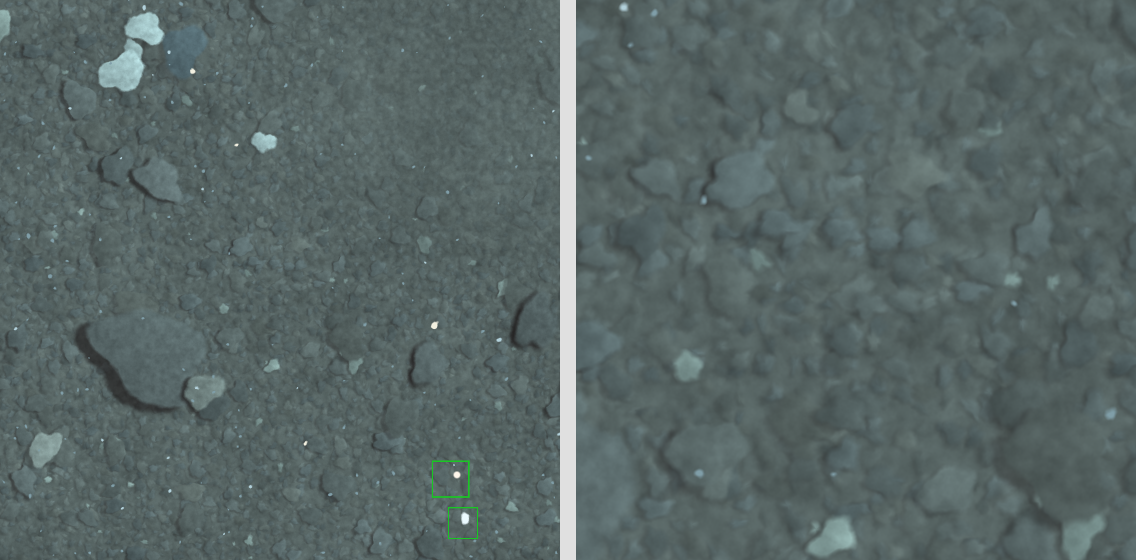
Left, the full canvas; right, a detail of the centre.
Give the GLSL for this texture, as a WebGL 1 fragment shader.

```glsl
precision highp float;
uniform vec2 u_resolution;

float hash(vec2 p) {
  vec3 q = fract(p.xyx * vec3(0.1031, 0.1030, 0.0973));
  q += dot(q, q.yzx + 33.33);
  return fract((q.x + q.y) * q.z);
}

float noise(vec2 p) {
  vec2 i = floor(p), f = fract(p);
  f = f * f * (3.0 - 2.0 * f);
  return mix(mix(hash(i), hash(i + vec2(1, 0)), f.x),
             mix(hash(i + vec2(0, 1)), hash(i + vec2(1, 1)), f.x), f.y);
}

float fbm(vec2 p) {
  float sum = 0.0, amp = 0.5;
  for (int i = 0; i < 4; i++) {
    sum += amp * noise(p);
    p = mat2(1.6, 1.2, -1.2, 1.6) * p + 7.3;
    amp *= 0.5;
  }
  return sum;
}

// Signed distance to a lumpy, stretched outline
float outline(vec2 d, float r, float seed) {
  float turn = seed * 6.283;
  float c = cos(turn), s = sin(turn);
  d = mat2(c, s, -s, c) * d * vec2(0.88, 1.2);
  float a = atan(d.y, d.x + 1e-5);
  return length(d) - r * (1.0 + 0.13 * sin(3.0 * a + seed * 40.0) + 0.08 * sin(5.0 * a + seed * 91.0));
}

// Lit from the right, so the shadow falls to the lower left
vec3 addRock(vec3 col, vec2 d, float r, float seed, vec3 tone, float shade, float soft) {
  if (length(d) > r * 2.2 + soft * 2.0) return col;
  float shadow = smoothstep(soft * 1.5, -soft * 1.5, outline(d + vec2(0.26, 0.10) * r, r, seed));
  float body = smoothstep(soft, -soft, outline(d, r, seed));
  float light = 1.0 + 0.10 * dot(d / r, vec2(0.8, 0.45));
  col = mix(col, vec3(0.15, 0.145, 0.145), shadow * shade);
  return mix(col, tone * light, body * 0.92);
}

vec3 addGrains(vec3 col, vec2 p, float cells, float density, float shade, float paleShare) {
  vec2 g = p * cells, cell = floor(g);
  for (int y = -1; y <= 1; y++) {
    for (int x = -1; x <= 1; x++) {
      vec2 id = cell + vec2(x, y) + cells * 3.0;
      if (hash(id) > density) continue;
      float seed = hash(id + 17.0), kind = hash(id + 41.0);
      vec2 jitter = vec2(hash(id + 5.0), hash(id + 9.0)) - 0.5;
      vec2 d = g - (id - cells * 3.0 + 0.5 + 0.7 * jitter);
      float r = mix(0.2, 0.45, hash(id + 63.0));
      vec3 tone = vec3(0.352, 0.412, 0.410) * (0.89 + 0.22 * kind);
      tone += vec3(-0.012, 0.004, 0.024) * (seed - 0.4);
      if (kind > 1.0 - paleShare) tone = vec3(0.47, 0.57, 0.56) * (0.9 + 0.3 * seed);
      col = addRock(col, d, r, seed, tone, shade * (0.5 + 0.7 * seed), 0.0026 * cells);
    }
  }
  return col;
}

vec3 addGlints(vec3 col, vec2 p, float cells, float density, float size, vec3 tone) {
  vec2 g = p * cells, id = floor(g) + 300.0;
  if (hash(id) > density) return col;
  vec2 centre = 0.25 + 0.5 * vec2(hash(id + 3.0), hash(id + 8.0));
  float r = size * (0.5 + hash(id + 21.0));
  float d = length(fract(g) - centre) / cells;
  return mix(col, tone, smoothstep(r + 0.0015, r - 0.0015, d));
}

float frame(vec2 p, vec2 centre, vec2 halfSize) {
  vec2 q = abs(p - centre) - halfSize;
  return smoothstep(0.0018, 0.0006, abs(max(q.x, q.y)));
}

void main() {
  vec2 uv = gl_FragCoord.xy / u_resolution;
  vec2 p = uv + 0.010 * (vec2(fbm(uv * 60.0), fbm(uv * 60.0 + 50.0)) - 0.47);

  // Soil, from fine grit to loose stones
  vec3 dust = vec3(0.345, 0.400, 0.395);
  vec3 col = dust * (0.92 + 0.16 * fbm(uv * 30.0));
  col = addGrains(col, p, 75.0, 0.80, 0.30, 0.012);
  col = addGrains(col, p + 0.37, 46.0, 0.60, 0.36, 0.010);
  col = addGrains(col, p + 0.71, 27.0, 0.34, 0.42, 0.025);
  col = addGrains(col, p + 0.13, 14.0, 0.16, 0.55, 0.03);

  // Smooth dusty patch at the upper right
  float patchMask = smoothstep(0.48, 0.12, length((uv - vec2(0.90, 0.84)) * vec2(0.9, 1.1)));
  col = mix(col, dust * 1.02, 0.6 * patchMask);

  // Prominent rocks
  vec3 grey = vec3(0.355, 0.42, 0.425), pale = vec3(0.53, 0.62, 0.61), white = vec3(0.66, 0.80, 0.81);
  col = addRock(col, p - vec2(0.270, 0.365), 0.092, 0.10, grey, 0.75, 0.005);
  col = addRock(col, p - vec2(0.328, 0.911), 0.042, 0.32, vec3(0.32, 0.41, 0.44), 0.25, 0.004);
  col = addRock(col, p - vec2(0.238, 0.912), 0.016, 0.15, white * 0.9, 0.1, 0.003);
  col = addRock(col, p - vec2(0.260, 0.948), 0.030, 0.07, white, 0.2, 0.003);
  col = addRock(col, p - vec2(0.218, 0.872), 0.037, 0.93, white, 0.2, 0.003);
  col = addRock(col, p - vec2(0.471, 0.746), 0.019, 0.55, white * 0.93, 0.2, 0.003);
  col = addRock(col, p - vec2(0.365, 0.303), 0.033, 0.44, pale * 0.87, 0.8, 0.004);
  col = addRock(col, p - vec2(0.080, 0.200), 0.029, 0.86, pale, 0.3, 0.003);
  col = addRock(col, p - vec2(0.285, 0.680), 0.039, 0.61, grey * 1.14, 0.7, 0.004);
  col = addRock(col, p - vec2(0.960, 0.425), 0.042, 0.27, grey * 0.97, 0.95, 0.006);
  col = addRock(col, p - vec2(0.765, 0.350), 0.034, 0.78, grey, 0.9, 0.005);

  // Surface mottling and mineral glints
  col *= 0.76 + 0.32 * fbm(uv * 110.0) + 0.20 * fbm(uv * 9.0);
  col = addGlints(col, p, 48.0, 0.06, 0.0020, vec3(0.50, 0.62, 0.66));
  col = addGlints(col, p + 0.53, 22.0, 0.06, 0.0024, vec3(0.70, 0.82, 0.86));
  col = addGlints(col, p + 0.29, 9.0, 0.05, 0.0050, vec3(0.95, 0.94, 0.88));
  col = mix(col, vec3(1.0, 0.97, 0.92), smoothstep(0.008, 0.004, length(uv - vec2(0.816, 0.152))));
  col = mix(col, vec3(0.92, 0.98, 1.0), smoothstep(0.011, 0.006, length((p - vec2(0.832, 0.074)) * vec2(1.2, 0.9))));

  // Thin green marker frames
  float marks = max(frame(uv, vec2(0.8047, 0.1445), vec2(0.0326, 0.032)),
                    frame(uv, vec2(0.8268, 0.0658), vec2(0.026, 0.0275)));
  gl_FragColor = vec4(mix(col, vec3(0.10, 0.78, 0.14), marks), 1.0);
}
```
